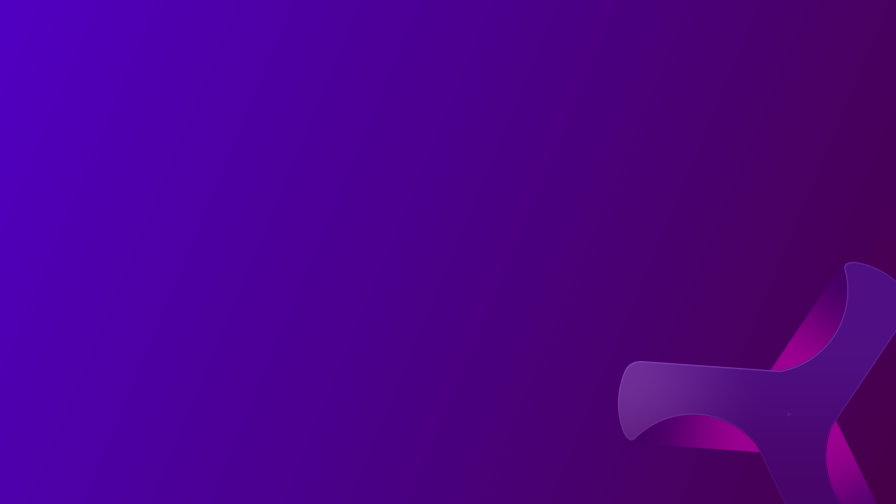
Reproduce this background procedurally as a WebGL 2 fragment shader.

```glsl
#version 300 es
precision highp float;
// A violet diagonal gradient with a three-armed glassy propeller in the lower right corner.

uniform vec2 u_resolution;
out vec4 fragColor;

const vec2 HUB = vec2(1.565, 0.178);
const float FIRST_ANGLE = 0.977;
const float THIRD_TURN = 2.0943951;
const float STRAIGHT_SIDE = 0.085;
const float CHORD_SIDE = -0.079;
const float ARC_RADIUS = 0.162;
const vec2 NOTCH_CENTER = vec2(0.178, -0.176);
const vec2 TIP_CENTER = vec2(0.178, 0.009);

float smoothMax(float a, float b, float k) {
  float h = max(k - abs(a - b), 0.0) / k;
  return max(a, b) + 0.25 * h * h * k;
}

float circle(vec2 p, vec2 center, float radius) {
  return length(p - center) - radius;
}

float coverage(float dist, float pixel) {
  return smoothstep(0.75 * pixel, -0.75 * pixel, dist);
}

// Arm space: x runs outward from the hub, y points to the straight side.
vec2 armSpace(vec2 p, float angle) {
  vec2 along = vec2(cos(angle), sin(angle));
  return vec2(dot(p, along), dot(p, vec2(along.y, -along.x)));
}

// One straight side, one round notch and a bowed tip.
float armDistance(vec2 q) {
  float tip = q.x > TIP_CENTER.x ? circle(q, TIP_CENTER, ARC_RADIUS) : q.x - 0.34;
  float sides = max(q.y - STRAIGHT_SIDE, CHORD_SIDE - q.y);
  float body = smoothMax(sides, tip, 0.022);
  body = smoothMax(body, -circle(q, NOTCH_CENTER, ARC_RADIUS), 0.008);
  return max(body, -q.x);
}

// The part of the notch circle above its chord.
float foldDistance(vec2 q) {
  return max(circle(q, NOTCH_CENTER, ARC_RADIUS), CHORD_SIDE - q.y);
}

vec3 backdrop(vec2 p, float aspect) {
  float t = (p.x + 0.42 * (1.0 - p.y)) / (aspect + 0.42);
  vec3 blueViolet = vec3(0.315, 0.0, 0.76);
  vec3 indigo = vec3(0.29, 0.0, 0.53);
  vec3 plum = vec3(0.275, 0.0, 0.28);
  return t < 0.5 ? mix(blueViolet, indigo, 2.0 * t) : mix(indigo, plum, 2.0 * t - 1.0);
}

vec3 foldColor(vec2 q) {
  vec3 shade = vec3(0.27, 0.0, 0.40);
  vec3 magenta = vec3(0.60, 0.0, 0.56);
  return mix(magenta, shade, smoothstep(0.08, 0.29, q.x));
}

vec3 bodyColor(vec2 p) {
  vec3 low = vec3(0.28, 0.015, 0.41);
  vec3 high = vec3(0.31, 0.06, 0.51);
  vec3 color = mix(low, high, smoothstep(0.0, 0.35, p.y));
  float sheen = smoothstep(0.30, 0.0, length(p - vec2(1.23, 0.24)));
  return color + sheen * vec3(0.13, 0.13, 0.10);
}

void main() {
  float pixel = 1.0 / u_resolution.y;
  vec2 p = gl_FragCoord.xy * pixel;
  vec3 color = backdrop(p, u_resolution.x * pixel);

  // Magenta folds lie behind the arms.
  float body = 1.0;
  for (int i = 0; i < 3; i++) {
    vec2 q = armSpace(p - HUB, FIRST_ANGLE + THIRD_TURN * float(i));
    color = mix(color, foldColor(q), coverage(foldDistance(q), pixel));
    body = min(body, armDistance(q));
  }

  // Body with a thin lit rim, brightest on its upper left.
  float rim = 1.0 - smoothstep(0.0, 0.0035, abs(body + 0.001));
  float light = mix(0.12, 0.55, smoothstep(0.12, 0.30, p.y));
  light *= smoothstep(1.80, 1.55, p.x) * 0.7 + 0.3;
  vec3 surface = mix(bodyColor(p), vec3(0.58, 0.30, 0.76), rim * light);
  color = mix(color, surface, coverage(body, pixel));

  fragColor = vec4(color, 1.0);
}
```
